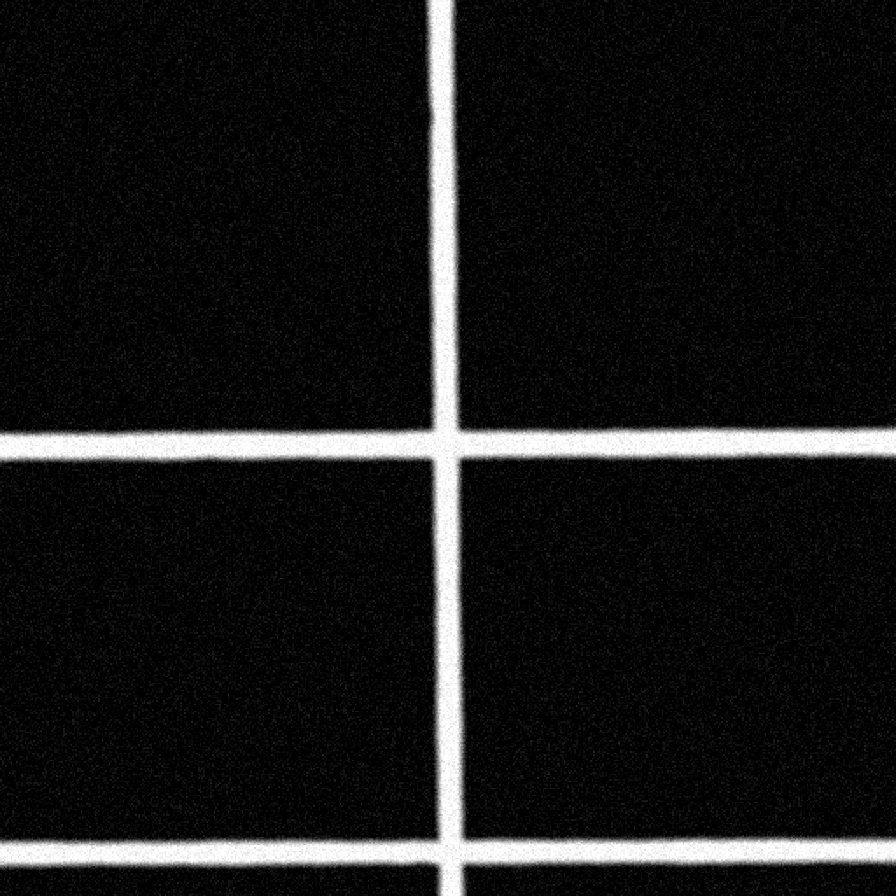
A three.js fragment shader for this pattern:

```glsl
varying vec2 vUv;

const vec3 INK = vec3(0.0);
const vec3 LINE_COLOR = vec3(0.99);

// Grid lines: position at the start edge, and drift to the far edge
const int ROWS = 2;
const float ROW_START = 0.047;
const float ROW_PITCH = 0.4542;
const float ROW_TILT = 0.0036;
const float ROW_TILT_STEP = 0.0016;
const float ROW_HALF_WIDTH = 0.0128;
const float ROW_WIDTH_STEP = 0.0018;
const float COLUMN_START = 0.504;
const float COLUMN_TILT = -0.012;
const float COLUMN_HALF_WIDTH = 0.0135;

const float EDGE_BLUR = 0.0065;
const float WOBBLE = 0.0005;
const float NOTCH_DEPTH = 0.0016;
const float GRAIN_CELLS = 512.0;
const float GRAIN_STRENGTH = 0.048;

float hash(vec2 p) {
  vec3 q = fract(p.xyx * 0.1031);
  q += dot(q, q.yzx + 33.33);
  return fract((q.x + q.y) * q.z);
}

// Layered sines for slightly uneven edges
float wobble(float t, float seed) {
  return WOBBLE * (sin(t * 23.0 + seed) + 0.6 * sin(t * 61.0 + seed * 2.3)
                 + 0.4 * sin(t * 139.0 + seed * 4.1));
}

// Small nick in one edge, centred at a place along the line
float notch(float along, float place) {
  float d = (along - place) / 0.012;
  return NOTCH_DEPTH * exp(-d * d);
}

// Soft line whose two edges waver independently
float softLine(float offset, float along, float halfWidth, float seed) {
  float side = offset < 0.0 ? 0.0 : 5.7;
  float edge = halfWidth + wobble(along, seed + side);
  if (offset < 0.0) edge -= notch(along, fract(seed * 0.235));
  return 1.0 - smoothstep(-EDGE_BLUR, EDGE_BLUR, abs(offset) - edge);
}

// Roughly Gaussian grain, one value per cell
float grain(vec2 p) {
  vec2 cell = floor(p * GRAIN_CELLS);
  float sum = 0.0;
  for (int i = 0; i < 4; i++) {
    sum += hash(cell + float(i) * vec2(71.0, 113.0));
  }
  return (sum - 2.0) * 1.732;
}

void main() {
  // Column
  float columnOffset = vUv.x - COLUMN_START - COLUMN_TILT * vUv.y;
  float light = softLine(columnOffset, vUv.y, COLUMN_HALF_WIDTH, 3.7);

  // Rows, blended like light where they cross the column
  for (int i = 0; i < ROWS; i++) {
    float row = float(i);
    float tilt = ROW_TILT + ROW_TILT_STEP * row;
    float offset = vUv.y - ROW_START - ROW_PITCH * row - tilt * vUv.x;
    float halfWidth = ROW_HALF_WIDTH + ROW_WIDTH_STEP * row;
    float line = softLine(offset, vUv.x, halfWidth, 2.0 + 7.5 * row);
    light = 1.0 - (1.0 - light) * (1.0 - line);
  }

  // Grain over lines and ground
  vec3 color = mix(INK, LINE_COLOR, light) + GRAIN_STRENGTH * grain(vUv);
  gl_FragColor = vec4(clamp(color, 0.0, 1.0), 1.0);
}
```
